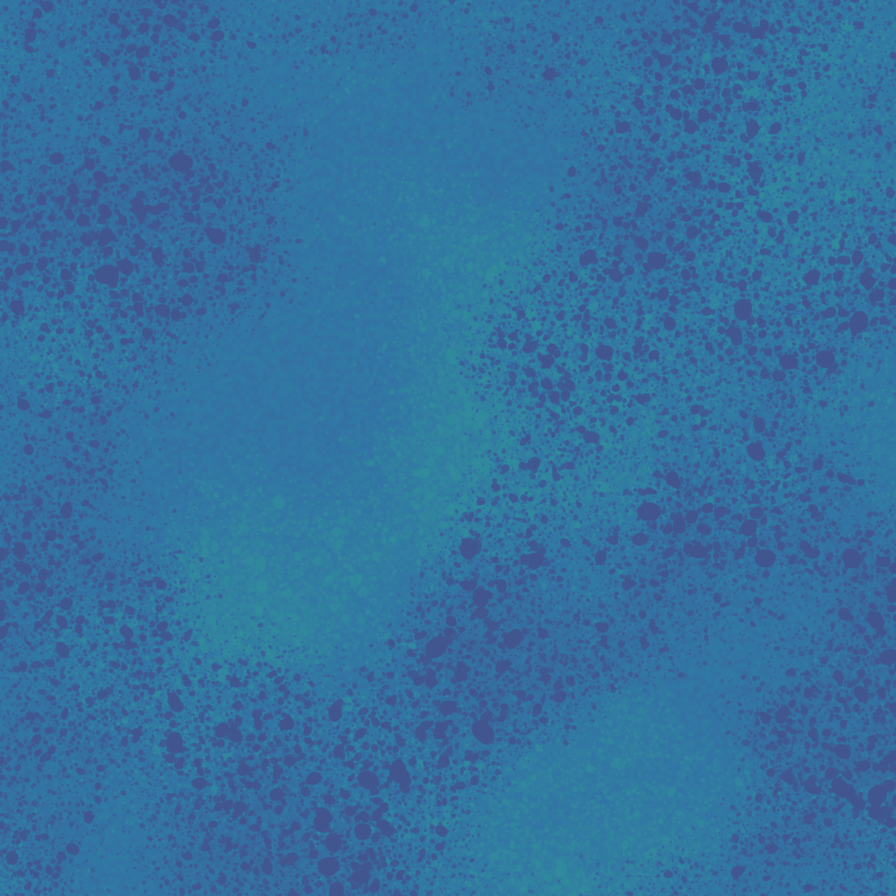
A Shadertoy shader for this texture:

```glsl
// Mottled blue surface spattered with teal flecks and violet blots.
// Jittered-cell spots of several sizes are clustered by fractal noise and
// shift one tone value, which a violet-blue-teal ramp turns into colour.

const vec3 VIOLET = vec3(0.260, 0.325, 0.555);
const vec3 BLUE   = vec3(0.193, 0.460, 0.645);
const vec3 TEAL   = vec3(0.188, 0.575, 0.600);

const int   LAYERS        = 5;
const float FINEST_CELLS  = 190.0;  // cells across the canvas, smallest spots
const float LAYER_RATIO   = 0.66;   // cell count ratio from layer to layer
const float EDGE          = 0.0011; // half width of a spot's soft rim
const float VIOLET_FILL   = 0.62;
const float TEAL_FILL     = 0.55;
const float CLUSTER_SCALE = 4.2;
const float HAZE_SCALE    = 3.4;
const float HAZE_STRENGTH = 0.36;
const float GRAIN_SCALE   = 210.0;
const float GRAIN_STRENGTH = 0.38;

vec4 hash4(vec2 p) {
    vec4 q = fract(p.xyxy * vec4(0.1031, 0.1030, 0.0973, 0.1099));
    q += dot(q, q.wzxy + 33.33);
    return fract((q.xxyz + q.yzzw) * q.zywx);
}

float valueNoise(vec2 p) {
    vec2 i = floor(p), f = fract(p);
    f = f * f * (3.0 - 2.0 * f);
    float bottom = mix(hash4(i).x, hash4(i + vec2(1, 0)).x, f.x);
    float top = mix(hash4(i + vec2(0, 1)).x, hash4(i + vec2(1, 1)).x, f.x);
    return mix(bottom, top, f.y);
}

float fbm(vec2 p) {
    float sum = 0.0, weight = 0.5;
    for (int i = 0; i < 4; i++) {
        sum += weight * valueNoise(p);
        p = mat2(0.8, 0.6, -0.6, 0.8) * p * 2.03 + 17.3;
        weight *= 0.5;
    }
    return sum / 0.9375;
}

// Density of violet spots, drawn out a little along the rising diagonal.
float violetDensity(vec2 uv) {
    vec2 diagonal = vec2(uv.x + uv.y, uv.y - uv.x) * 0.7071;
    return fbm(diagonal * vec2(0.8, 1.2) * CLUSTER_SCALE + 41.0);
}

float tealDensity(vec2 uv) {
    return fbm(uv * HAZE_SCALE + 83.0);
}

// Coverage of one layer of oval spots; level 0 is the finest, 1 the coarsest.
float spots(vec2 uv, float cells, float level, float fill, bool violet) {
    vec2 p = uv * cells, home = floor(p);
    float seed = (violet ? 211.0 : 503.0) + 37.0 * level;
    float threshold = mix(0.34, 0.55, level);
    float soft = EDGE * cells;
    float cover = 0.0;
    for (int y = -1; y <= 1; y++)
    for (int x = -1; x <= 1; x++) {
        vec2 cell = home + vec2(x, y);
        vec4 shape = hash4(cell + seed);
        vec4 extra = hash4(cell + seed + 91.7);
        vec2 center = cell + shape.xy;
        float radius = mix(0.15, 0.42, shape.z * shape.z);
        float angle = 6.2832 * extra.x;
        vec2 axis = vec2(cos(angle), sin(angle));
        vec2 d = p - center;
        d = vec2(dot(d, axis), dot(d, vec2(-axis.y, axis.x)));
        d *= vec2(mix(0.75, 1.0, extra.y), 1.1);
        float spot = 1.0 - smoothstep(-soft, soft, length(d) - radius);
        if (spot <= cover || shape.w > fill) continue;
        vec2 place = center / cells;
        float density = violet ? violetDensity(place) : tealDensity(place);
        float chance = fill * smoothstep(threshold, threshold + 0.25, density);
        if (shape.w < chance) cover = spot;
    }
    return cover;
}

void mainImage(out vec4 fragColor, in vec2 fragCoord) {
    vec2 uv = fragCoord / iResolution.y;

    // Ground: broad teal haze, faint violet shade and fine grain
    float tone = HAZE_STRENGTH * smoothstep(0.38, 0.72, tealDensity(uv));
    tone -= 0.18 * smoothstep(0.45, 0.75, violetDensity(uv));
    tone += GRAIN_STRENGTH * (valueNoise(uv * GRAIN_SCALE) - 0.5);

    // Teal flecks, mostly fine
    float cells = FINEST_CELLS;
    for (int i = 0; i < LAYERS; i++) {
        float level = float(i) / float(LAYERS - 1);
        float cover = spots(uv, cells, level, TEAL_FILL * (1.0 - 0.5 * level), false);
        tone = mix(tone, 0.8, cover * mix(0.5, 0.75, level));
        cells *= LAYER_RATIO;
    }

    // Violet blots on top, stronger as they grow
    cells = FINEST_CELLS;
    for (int i = 0; i < LAYERS; i++) {
        float level = float(i) / float(LAYERS - 1);
        float cover = spots(uv, cells, level, VIOLET_FILL, true);
        tone = mix(tone, -0.95, cover * mix(0.55, 0.95, sqrt(level)));
        cells *= LAYER_RATIO;
    }

    // Tone to colour
    vec3 color = mix(BLUE, tone < 0.0 ? VIOLET : TEAL, min(abs(tone), 1.0));
    fragColor = vec4(color, 1.0);
}
```
